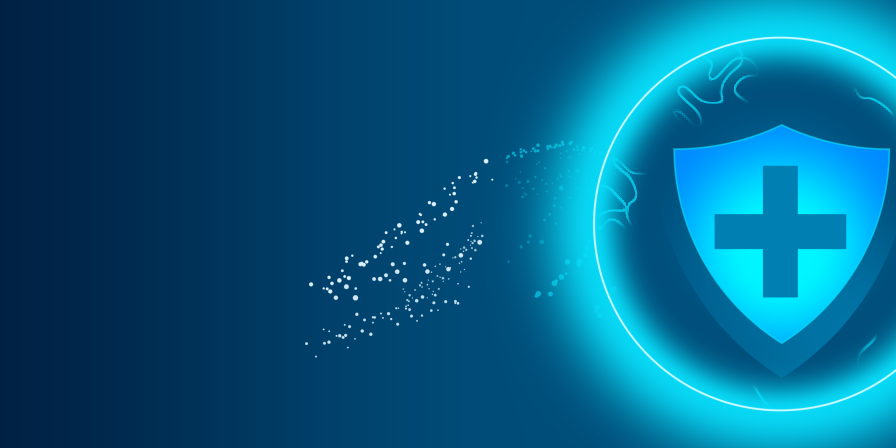
Write a Shadertoy shader that draws this background.

```glsl
// A glowing globe on a navy gradient, holding a shield with a cross, beside drifting dots.
// Distance functions draw the globe and shield, layered sines trace the coastlines,
// and hashed points strewn along Bezier strands form the dots. Unit: canvas height.

const vec2 GLOBE_CENTER = vec2(1.742, 0.5);
const float GLOBE_RADIUS = 0.416;
const float RING_HALF_WIDTH = 0.0022;
const float OUTER_GLOW = 0.118;
const float INNER_GLOW = 0.058;

const vec2 SHIELD_ORIGIN = vec2(1.745, 0.667);  // middle of the shoulder line
const vec2 SHADOW_ORIGIN = vec2(1.745, 0.676);
const float SHADOW_SCALE = 1.2;
const vec2 CROSS_CENTER = vec2(1.742, 0.483);
const vec2 CROSS_ARM = vec2(0.147, 0.039);

const vec3 NAVY = vec3(0.0, 0.125, 0.26);
const vec3 OCEAN = vec3(0.0, 0.30, 0.475);
const vec3 GLOBE_MIDDLE = vec3(0.0, 0.42, 0.61);
const vec3 CYAN = vec3(0.03, 0.87, 0.98);
const vec3 RING_COLOR = vec3(0.78, 0.98, 1.0);
const vec3 SHIELD_CORE = vec3(0.0, 0.96, 1.0);
const vec3 SHIELD_EDGE = vec3(0.0, 0.55, 1.0);
const vec3 CROSS_COLOR = vec3(0.0, 0.50, 0.70);
const vec3 DOT_WHITE = vec3(0.86, 0.94, 0.98);

// Strands of dots: start, bend and end; style holds count, spread, radius, opacity.
const int STRANDS = 9;
const vec2 STRAND_START[STRANDS] = vec2[](
    vec2(0.715, 0.355), vec2(0.74, 0.35), vec2(0.70, 0.23), vec2(0.90, 0.335), vec2(1.13, 0.645),
    vec2(1.15, 0.42), vec2(1.19, 0.335), vec2(1.14, 0.59), vec2(1.31, 0.305));
const vec2 STRAND_BEND[STRANDS] = vec2[](
    vec2(0.91, 0.478), vec2(0.895, 0.378), vec2(0.855, 0.302), vec2(1.01, 0.38), vec2(1.25, 0.71),
    vec2(1.23, 0.50), vec2(1.28, 0.38), vec2(1.25, 0.62), vec2(1.35, 0.30));
const vec2 STRAND_END[STRANDS] = vec2[](
    vec2(1.08, 0.625), vec2(1.07, 0.455), vec2(1.03, 0.345), vec2(1.075, 0.49), vec2(1.38, 0.64),
    vec2(1.28, 0.64), vec2(1.33, 0.49), vec2(1.34, 0.63), vec2(1.39, 0.38));
const vec4 STRAND_STYLE[STRANDS] = vec4[](
    vec4(60, 0.024, 0.0041, 1.0), vec4(20, 0.024, 0.0048, 0.95), vec4(48, 0.028, 0.0031, 0.9),
    vec4(54, 0.022, 0.0023, 0.75), vec4(44, 0.008, 0.0032, 0.6), vec4(15, 0.02, 0.0042, 0.3),
    vec4(14, 0.012, 0.0052, 0.6), vec4(46, 0.045, 0.0028, 0.3), vec4(7, 0.015, 0.0052, 0.5));

// Patches of the globe that carry coastlines: centre and radius.
const int COASTS = 6;
const vec3 COAST[COASTS] = vec3[](
    vec3(1.57, 0.84, 0.13), vec3(1.80, 0.885, 0.065), vec3(1.37, 0.57, 0.09),
    vec3(1.73, 0.13, 0.055), vec3(1.97, 0.20, 0.06), vec3(1.97, 0.80, 0.07));

float hash(vec2 p) {
    vec3 q = fract(p.xyx * vec3(0.1031, 0.1030, 0.0973));
    q += dot(q, q.yzx + 33.33);
    return fract((q.x + q.y) * q.z);
}

float fill(float d, float px) { return smoothstep(0.75 * px, -0.75 * px, d); }

float boxDistance(vec2 p, vec2 halfSize) {
    vec2 d = abs(p) - halfSize;
    return length(max(d, 0.0)) + min(max(d.x, d.y), 0.0);
}

// Two bulging sides, cut by two hollow arcs along the top.
float shieldDistance(vec2 p) {
    p.x = abs(p.x);
    float side = length(p - vec2(-0.2706, 0.0)) - 0.5106;
    float top = 0.56 - length(p - vec2(0.24, 0.56));
    return max(side, top);
}

float coastline(vec2 p, float px) {
    vec2 q = p * 24.0;
    for (int i = 0; i < 4; i++) {
        q += 0.65 * sin(q.yx * 1.7 + vec2(1.3, 4.1) * float(i));
    }
    float land = sin(q.x) + sin(q.y * 0.8 + 1.0);
    float line = 1.0 - smoothstep(0.4, 1.5, abs(land) / max(fwidth(land), 0.0001));
    float mask = 0.0;
    for (int i = 0; i < COASTS; i++) {
        float d = length(p - COAST[i].xy) / COAST[i].z;
        mask = max(mask, 1.0 - smoothstep(0.6, 1.0, d));
    }
    return line * mask;
}

vec3 addDots(vec3 color, vec2 p, float px) {
    if (p.x < 0.65 || p.x > 1.5 || p.y < 0.15 || p.y > 0.75) return color;
    for (int s = 0; s < STRANDS; s++) {
        vec4 style = STRAND_STYLE[s];
        float cover = 0.0;
        for (float i = 0.0; i < style.x; i++) {
            vec2 seed = vec2(i + 3.0, float(s) * 17.0 + 5.0);
            float t = (i + hash(seed)) / style.x;
            vec2 dotPos = mix(mix(STRAND_START[s], STRAND_BEND[s], t),
                              mix(STRAND_BEND[s], STRAND_END[s], t), t);
            dotPos += style.y * (2.0 * vec2(hash(seed + 91.0), hash(seed + 47.0)) - 1.0);
            float radius = style.z * mix(0.5, 1.25, hash(seed + 73.0));
            cover = max(cover, fill(length(p - dotPos) - radius, px));
        }
        color = mix(color, s < 4 ? DOT_WHITE : CYAN, cover * style.w);
    }
    return color;
}

void mainImage(out vec4 fragColor, in vec2 fragCoord) {
    vec2 p = fragCoord / iResolution.y;
    float px = 1.0 / iResolution.y;
    float rim = length(p - GLOBE_CENTER) - GLOBE_RADIUS;

    // Backdrop, globe body and the glow on both sides of its rim
    vec3 color = mix(NAVY, OCEAN, smoothstep(-0.15, 1.2, p.x));
    vec3 body = mix(GLOBE_MIDDLE, OCEAN, smoothstep(-0.36, -0.09, rim));
    color = mix(color, body, fill(rim, px));
    float reach = rim > 0.0 ? rim / OUTER_GLOW : rim / INNER_GLOW;
    color = mix(color, CYAN, 0.96 * exp(-reach * reach));

    // Coastlines, dots and the bright ring
    color = mix(color, CYAN, 0.75 * coastline(p, px) * fill(rim, px));
    color = addDots(color, p, px);
    color = mix(color, RING_COLOR, fill(abs(rim) - RING_HALF_WIDTH, px));

    // Translucent larger shield behind
    float shadow = SHADOW_SCALE * shieldDistance((p - SHADOW_ORIGIN) / SHADOW_SCALE);
    float shadowFade = smoothstep(0.58, 0.25, p.y) * mix(0.35, 0.8, smoothstep(1.5, 1.95, p.x));
    color = mix(color, CROSS_COLOR, fill(shadow, px) * shadowFade);

    // Shield with a lit edge, then the cross
    float shield = shieldDistance(p - SHIELD_ORIGIN);
    float fromCore = length(p - CROSS_CENTER + vec2(0.0, 0.04));
    vec3 shieldColor = mix(SHIELD_CORE, SHIELD_EDGE, smoothstep(0.07, 0.31, fromCore));
    color = mix(color, shieldColor, fill(shield, px));
    color = mix(color, CYAN, 0.7 * fill(abs(shield) - 0.0018, px));
    vec2 c = p - CROSS_CENTER;
    float crossShape = min(boxDistance(c, CROSS_ARM), boxDistance(c, CROSS_ARM.yx));
    color = mix(color, CROSS_COLOR, fill(crossShape, px));

    fragColor = vec4(color, 1.0);
}
```
